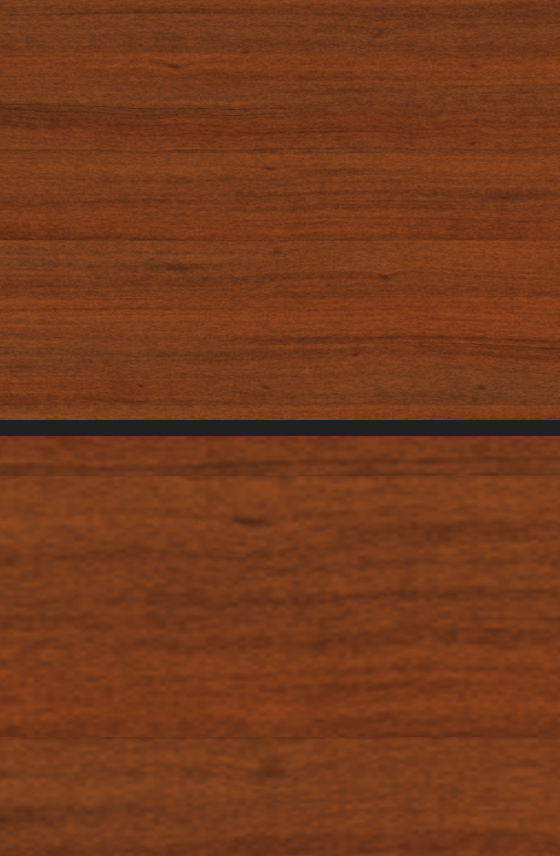
Top: the whole. Bottom: its middle third, enlarged.
Give the GLSL for this texture, as a Shadertoy shader.

```glsl
// Reddish brown veneer with horizontal grain, stacked in sheets of uneven height.
// Each sheet runs from a pale striped top to a darker figured base; stretched
// noise gives grain, pores and streaks, and sparse knots bend the fibres.

const vec3 BASE_BROWN = vec3(0.463, 0.228, 0.106);
const vec3 TONE_STEP  = vec3(0.039, 0.021, 0.007);
const vec3 RED_SHIFT  = vec3(0.016, -0.009, -0.010);
const float SHEETS = 5.0;
const float KNOT_CELL = 0.25;

float hash(vec2 p) {
    vec3 q = fract(p.xyx * vec3(0.1031, 0.1030, 0.0973));
    q += dot(q, q.yzx + 33.33);
    return fract((q.x + q.y) * q.z);
}

// Smooth value noise from -1 to 1
float noise(vec2 p) {
    vec2 cell = floor(p);
    vec2 f = fract(p);
    f = f * f * (3.0 - 2.0 * f);
    float low = mix(hash(cell), hash(cell + vec2(1, 0)), f.x);
    float high = mix(hash(cell + vec2(0, 1)), hash(cell + vec2(1, 1)), f.x);
    return 2.0 * mix(low, high, f.y) - 1.0;
}

float sheetEdge(float index) {
    return index + 0.6 * hash(vec2(index, 7.0));
}

// Returns sheet index and height within the sheet, 0 at base and 1 at top
vec2 sheetAt(float y) {
    float s = y * SHEETS;
    float index = floor(s);
    if (s < sheetEdge(index)) index -= 1.0;
    float base = sheetEdge(index);
    return vec2(index, (s - base) / (sheetEdge(index + 1.0) - base));
}

// Returns fibre displacement and darkness of the knot in this cell
vec2 knotAt(vec2 p) {
    vec2 cell = floor(p / KNOT_CELL);
    vec2 jitter = vec2(hash(cell + 11.0), hash(cell + 23.0));
    vec2 d = p - (cell + 0.3 + 0.4 * jitter) * KNOT_CELL;
    float present = step(0.45, hash(cell + 41.0));
    vec2 swirl = d / vec2(0.034, 0.024);
    float bend = 0.018 * (jitter.x - 0.3) * exp(-dot(swirl, swirl));
    d.y -= (jitter.y - 0.4) * d.x;
    vec2 core = d / (vec2(0.013, 0.006) * (0.5 + 0.6 * jitter.x));
    return present * vec2(bend, exp(-dot(core, core)));
}

// Long fibres at several widths
float grain(vec2 p) {
    float broad = noise(p * vec2(0.8, 26.0));
    float medium = noise(p * vec2(1.3, 67.0) + 31.0);
    float fine = noise(p * vec2(2.6, 165.0) + 57.0);
    return 0.62 * broad + 0.72 * medium + 0.85 * fine;
}

// Sparse long dark lines along contours of stretched noise
float streaks(vec2 p, float density) {
    float line = abs(noise(p * vec2(1.0, density) + 83.0));
    float patches = smoothstep(0.15, 0.6, noise(p * vec2(1.5, 0.45 * density) + 19.0));
    return patches * (1.0 - smoothstep(0.02, 0.2, line));
}

// Short dashes of open pores
float pores(vec2 p) {
    float dashes = noise(p * vec2(60.0, 230.0));
    float specks = noise(p * vec2(190.0, 300.0) + 47.0);
    return 0.75 * dashes + 0.95 * specks;
}

// Soft silky figure running across the fibres
float figure(vec2 p) {
    vec2 q = p + vec2(0.5 * p.y, 0.0);
    return 0.7 * noise(q * vec2(7.0, 9.0)) + 0.8 * noise(q * vec2(22.0, 20.0) + 5.0);
}

void mainImage(out vec4 fragColor, in vec2 fragCoord) {
    vec2 p = fragCoord / iResolution.y;

    // Sheet layout and its pale striped top
    vec2 sheet = sheetAt(p.y);
    float wobble = 0.12 * noise(vec2(p.x * 1.5, p.y * 14.0));
    float pale = smoothstep(0.4, 0.85, sheet.y + wobble);
    pale *= 1.0 - smoothstep(0.975, 1.0, sheet.y);
    float sheetTone = hash(vec2(sheet.x, 3.0)) - 0.5;

    // Fibres wander more in the figured base
    vec2 knot = knotAt(p);
    float wander = 0.012 * noise(p * vec2(2.2, 4.0))
                 + 0.004 * noise(p * vec2(9.0, 14.0));
    vec2 fibre = p + vec2(sheet.x * 7.3 + 20.0, 5.0);
    fibre.y += knot.x + wander * mix(1.0, 0.45, pale);

    // Combine the layers into one tone
    float tone = mix(-0.4, 0.6, pale) + 0.3 * sheetTone;
    tone += grain(fibre);
    tone += pores(fibre);
    tone += mix(0.32, 0.12, pale) * figure(p + sheet.x);
    tone -= mix(1.6, 0.6, pale) * streaks(fibre, 27.0);
    tone -= mix(1.8, 1.1, pale) * streaks(fibre + 3.7, 52.0);
    tone -= 3.0 * knot.y;
    tone = clamp(tone + 0.14, -4.0, 2.4);

    // Hue drifts between red and olive brown along the fibres
    float redness = noise(fibre * vec2(0.8, 13.0) + 71.0);
    vec3 color = BASE_BROWN + TONE_STEP * tone + RED_SHIFT * redness;
    fragColor = vec4(color, 1.0);
}
```
